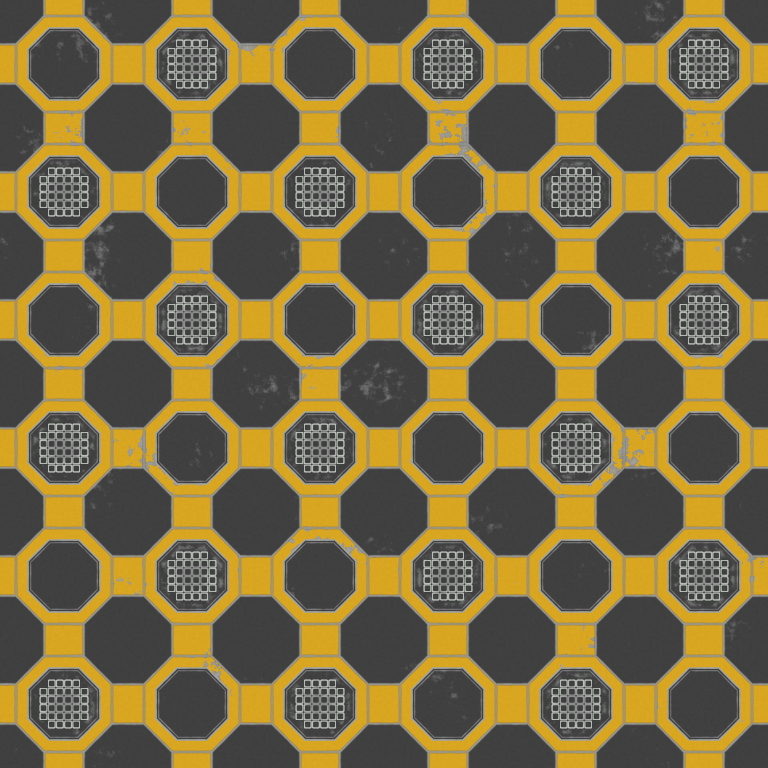
A WebGL 1 fragment shader for this pattern:

```glsl
precision highp float;

uniform vec2 u_resolution;

vec2 gradient(vec2 lattice, float period) {
    lattice = mod(lattice, period);
    float h = fract(sin(dot(lattice, vec2(127.1, 311.7)) + period) * 4375.85);
    return vec2(cos(h * 6.2832), sin(h * 6.2832));
}

// Gradient noise that wraps after one canvas width
float noise(vec2 uv, float period) {
    vec2 x = uv * period;
    vec2 i = floor(x);
    vec2 f = x - i;
    vec2 w = f * f * f * (f * (f * 6.0 - 15.0) + 10.0);
    float a = dot(gradient(i, period), f);
    float b = dot(gradient(i + vec2(1, 0), period), f - vec2(1, 0));
    float c = dot(gradient(i + vec2(0, 1), period), f - vec2(0, 1));
    float d = dot(gradient(i + 1.0, period), f - 1.0);
    return mix(mix(a, b, w.x), mix(c, d, w.x), w.y);
}

float fbm(vec2 uv, float period) {
    float sum = 0.0;
    float amplitude = 0.7;
    for (int i = 0; i < 4; i++) {
        sum += amplitude * noise(uv, period);
        period *= 2.0;
        amplitude *= 0.6;
    }
    return sum;
}

float octagon(vec2 p, float apothem) {
    p = abs(p);
    return max(max(p.x, p.y), (p.x + p.y) * 0.7071) - apothem;
}

float roundedBox(vec2 p, float halfSize, float radius) {
    vec2 d = abs(p) - halfSize + radius;
    return length(max(d, 0.0)) + min(max(d.x, d.y), 0.0) - radius;
}

float fill(float d, float blur) {
    return 1.0 - smoothstep(-blur, blur, d);
}

// Six by six rounded openings with the corners left out
float grateMesh(vec2 q, float px) {
    vec2 g = q / 0.064;
    vec2 centre = abs(floor(g) + 0.5);
    vec2 local = fract(g) - 0.5;
    float blur = px / 0.064 * 0.6;
    float present = step(max(centre.x, centre.y), 2.6) * step(centre.x + centre.y, 4.6);
    float rim = fill(roundedBox(local, 0.5, 0.22), blur);
    float opening = fill(roundedBox(local, 0.34, 0.14), blur);
    return present * rim * (1.0 - opening);
}

void main() {
    vec2 uv = gl_FragCoord.xy / u_resolution;
    vec2 p = uv * 6.0;
    vec2 q = fract(p) - 0.5;
    vec2 id = floor(p);
    float px = 6.0 / min(u_resolution.x, u_resolution.y);
    float blur = px * 0.7;

    float outer = octagon(q, 0.375);
    float inner = octagon(q, 0.281);
    float bar = min(abs(q.x), abs(q.y)) - 0.155;
    float seam = min(abs(outer), max(abs(bar), -outer));

    // Wear fields
    float patches = noise(uv, 9.0);
    float smudges = noise(uv + 0.37, 11.0);
    float fine = fbm(uv, 72.0);
    float grain = noise(uv, 240.0);

    // Dark plates with soft dust
    vec3 color = vec3(0.25 + 0.012 * grain);
    float dust = smoothstep(0.42, 0.95, smudges + 0.7 * fine);
    color = mix(color, vec3(0.55), 0.7 * dust);

    // Grates in every other octagon, with a scuffed halo
    float isGrate = 1.0 - mod(id.x + id.y, 2.0);
    float insideRim = fill(inner + 0.03, blur);
    float halo = smoothstep(0.055, 0.0, abs(octagon(q, 0.205)));
    halo *= smoothstep(-0.15, 0.5, fine + 0.5 * patches);
    color = mix(color, vec3(0.62, 0.63, 0.62), isGrate * insideRim * halo * 0.8);
    float grateArea = fill(octagon(q, 0.215), 0.015);
    color = mix(color, vec3(0.24, 0.25, 0.24), isGrate * grateArea * 0.7);
    vec3 metal = mix(vec3(0.55), vec3(0.74, 0.75, 0.74), smoothstep(0.04, 0.2, length(q) + 0.1 * fine));
    color = mix(color, metal, isGrate * grateMesh(q, px));

    // Painted rings and bars, chipped mostly near their edges
    float paint = fill(max(min(outer, bar), -inner), blur);
    float nearEdge = 1.0 - smoothstep(0.0, 0.04, min(seam, abs(inner)));
    float chips = smoothstep(0.0, 0.05, patches + 0.6 * fine + 0.14 * nearEdge - 0.52);
    vec3 yellow = vec3(0.85, 0.65, 0.13) + 0.015 * grain;
    vec3 bare = vec3(0.56, 0.55, 0.52) + 0.15 * fine;
    color = mix(color, mix(yellow, bare, chips), paint);

    // Bare metal seams and the double inner rim
    float wobble = 0.003 * fine;
    float seamShade = fill(seam - 0.011 - wobble, blur);
    color = mix(color, vec3(0.43), seamShade * 0.6);
    color = mix(color, vec3(0.62, 0.63, 0.62), fill(seam - 0.005 - wobble, blur) * 0.9);
    color = mix(color, vec3(0.25), fill(abs(inner + 0.010) - 0.010, blur));
    color = mix(color, vec3(0.64, 0.65, 0.64), fill(abs(inner) - 0.006 - wobble, blur));
    float lip = fill(abs(inner + 0.021) - 0.004 - wobble, blur);
    color = mix(color, vec3(0.60), lip * (0.65 + 0.3 * fine));

    gl_FragColor = vec4(color, 1.0);
}
```
